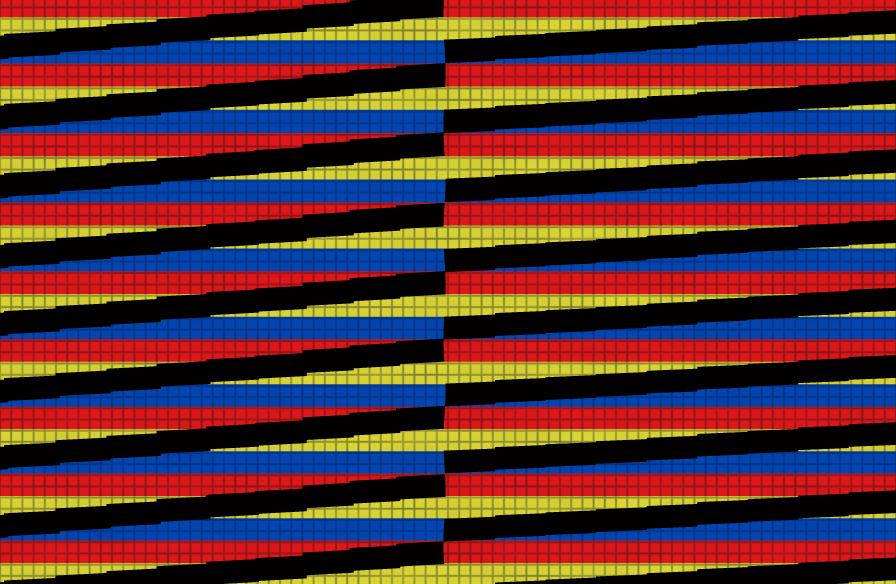
Write a WebGL 1 fragment shader that draws this pattern.

```glsl
precision highp float;
// Red, yellow and blue stripes with a fine woven grid, crossed by black bands.
// The bands climb in tilted steps on both sides of a seam, where they slip by
// one stripe. Stripes come from fract, steps from floor, wear from sines.

uniform vec2 u_resolution;

// Lengths in x are parts of the width, lengths in y parts of the height.
const float PERIOD = 0.11686;        // height of one red-yellow-blue repeat
const float FIRST_RED = 0.1100;      // top of the first full red stripe
const float ROW_DRIFT = 0.0040;      // slow unevenness of the rows
const float SEAM = 0.4961;
const float LEFT_STEP = 0.0544;      // width of a step left of the seam
const float RIGHT_STEP = 0.0564;
const float STEP_BEND = 0.0085;      // bowing of the step spacing on the left
const float STEP_OVERLAP = 0.0024;

// Heights of the bands, in repeats.
const float LEFT_RISE = 0.0685;
const float RIGHT_RISE = 0.0490;
const float LEFT_TILT = 0.0380;
const float RIGHT_TILT = 0.0310;
const float RIGHT_SLIP = 0.6667;
const float BAND_HEIGHT = 0.338;
const float STEP_JITTER = 0.022;
const float ROW_JITTER = 0.022;

const float GRID_COLUMNS = 80.0;
const float GRID_ROWS = 6.0;         // grid rows per repeat
const float GRID_PHASE = 0.15;
const float LINE_CORE = 0.035;       // in grid cells
const float LINE_EDGE = 0.135;

const vec3 BLACK = vec3(0.008, 0.0, 0.0);
const vec3 RED = vec3(0.86, 0.09, 0.10);
const vec3 YELLOW = vec3(0.84, 0.82, 0.20);
const vec3 BLUE = vec3(0.015, 0.27, 0.68);
const vec3 RED_LINE = vec3(0.46, 0.08, 0.09);
const vec3 YELLOW_LINE = vec3(0.43, 0.44, 0.18);
const vec3 BLUE_LINE = vec3(0.01, 0.18, 0.50);

const float PI = 3.14159265;
const int SAMPLES = 4;

float hash(vec2 p) {
    return fract(sin(dot(p, vec2(12.99, 78.23))) * 4375.85);
}

// Distance down the page in repeats; whole numbers are tops of red stripes.
float repeatCoord(float down) {
    float drift = ROW_DRIFT * sin((down - 0.18) * PI / 0.62);
    return (down - drift - FIRST_RED) / PERIOD;
}

// Offset of a stepped band edge, in repeats.
float bandOffset(float x, bool left) {
    if (left) {
        float bend = STEP_BEND * sin(PI * clamp(x / SEAM, 0.0, 1.0));
        float t = max((SEAM - x + bend) / LEFT_STEP, 0.0);
        float n = floor(t);
        float jitter = STEP_JITTER * (hash(vec2(n, 3.0)) - 0.5);
        return n * LEFT_RISE + fract(t) * LEFT_TILT + jitter;
    }
    float t = max((x - SEAM) / RIGHT_STEP, 0.0);
    float n = floor(t);
    float jitter = 0.5 * STEP_JITTER * (hash(vec2(n, 8.0)) - 0.5);
    return RIGHT_SLIP - n * RIGHT_RISE - fract(t) * RIGHT_TILT + jitter;
}

bool insideBand(float x, float v) {
    // The seam wavers slightly from row to row.
    bool left = x < SEAM + 0.0012 * sin(v * 4.1 + 1.0);
    float overlap = left ? STEP_OVERLAP : 0.0;
    float top = bandOffset(x + overlap, left);
    float bottom = bandOffset(x - overlap, left) + BAND_HEIGHT;
    float middle = 0.5 * (top + bottom);
    float row = floor(v - middle + 0.5);
    float local = v - row + ROW_JITTER * (hash(vec2(row, 5.0)) - 0.5);
    return local > top && local < bottom;
}

float gridLine(float cell) {
    float d = abs(fract(cell + 0.5) - 0.5);
    return 1.0 - smoothstep(LINE_CORE, LINE_EDGE, d);
}

vec3 cloth(float x, float v) {
    float stripe = fract(v) * 3.0;
    vec3 base = stripe < 1.0 ? RED : (stripe < 2.0 ? YELLOW : BLUE);
    vec3 line = stripe < 1.0 ? RED_LINE : (stripe < 2.0 ? YELLOW_LINE : BLUE_LINE);

    // Threads fade in and out along their length.
    float wear = 0.82 + 0.10 * sin(x * 61.0 + v * 3.7) + 0.08 * sin(x * 23.0 - v * 9.1);
    float across = gridLine(v * GRID_ROWS - GRID_PHASE);
    float upright = gridLine(x * GRID_COLUMNS);
    float thread = max(max(across, upright) * 0.85, across * upright);
    float shade = 1.0 + 0.02 * sin(x * 37.0 + v * 5.0) * sin(v * 7.3 - x * 11.0);
    return mix(base * shade, line, thread * wear);
}

void main() {
    // Average a small grid of samples to smooth all edges.
    vec3 color = vec3(0.0);
    for (int j = 0; j < SAMPLES; j++) {
        for (int i = 0; i < SAMPLES; i++) {
            vec2 shift = (vec2(float(i), float(j)) + 0.5) / float(SAMPLES) - 0.5;
            vec2 p = (gl_FragCoord.xy + shift) / u_resolution;
            float v = repeatCoord(1.0 - p.y);
            color += insideBand(p.x, v) ? BLACK : cloth(p.x, v);
        }
    }
    gl_FragColor = vec4(color / float(SAMPLES * SAMPLES), 1.0);
}
```
